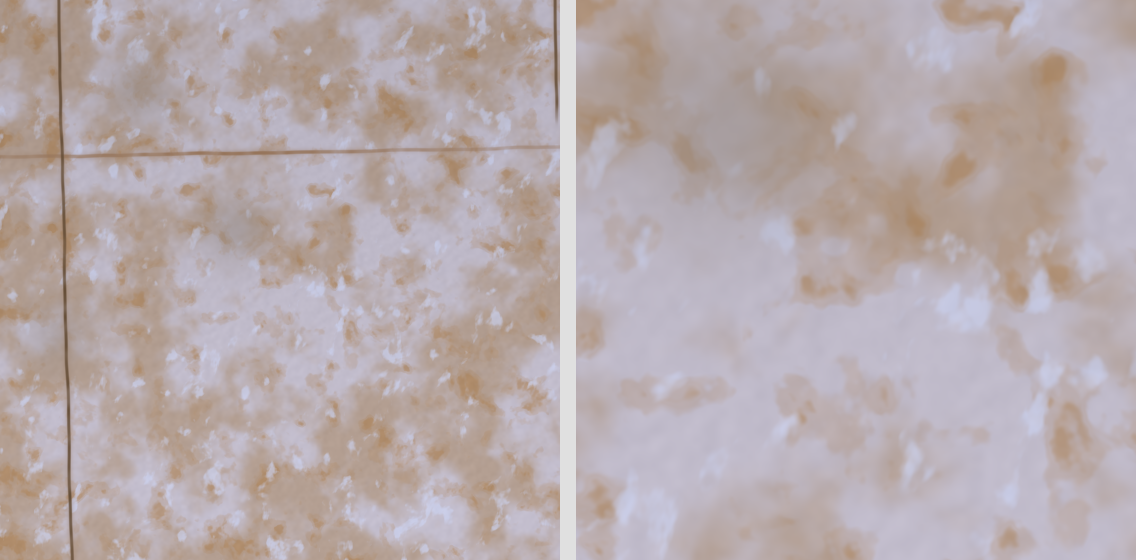
Left, the full canvas; right, a detail of the centre.
This texture is drawn by a Shadertoy shader. Its source:

```glsl
#define PITCH 0.886
#define JOINT_ORIGIN vec2(0.128, 0.719)
#define JOINT_SLANT vec2(-0.024, 0.018)
#define JOINT_HALF_WIDTH vec2(0.0026, 0.0030)
#define PATCH_SCALE 15.0
#define SPOT_SCALE 32.0
#define FLECK_SCALE 36.0
#define SMUDGE_RADIUS 0.062

const vec3 TAN = vec3(0.69, 0.61, 0.56);
const vec3 LAVENDER = vec3(0.75, 0.73, 0.79);
const vec3 OCHRE = vec3(0.66, 0.49, 0.31);
const vec3 PALE_BLUE = vec3(0.79, 0.82, 0.94);
const vec3 SMUDGE = vec3(0.59, 0.54, 0.51);
const vec3 DARK_GROUT = vec3(0.38, 0.29, 0.20);
const vec3 WARM_GROUT = vec3(0.59, 0.46, 0.36);

float hash(vec2 p) {
    return fract(sin(dot(p, vec2(127.1, 311.7))) * 43758.55);
}

float noise(vec2 p) {
    vec2 i = floor(p), f = fract(p);
    f = f * f * (3.0 - 2.0 * f);
    return mix(mix(hash(i), hash(i + vec2(1, 0)), f.x),
               mix(hash(i + vec2(0, 1)), hash(i + vec2(1, 1)), f.x), f.y);
}

float fbm(vec2 p) {
    float sum = 0.0, amp = 0.5;
    for (int i = 0; i < 4; i++) {
        sum += amp * noise(p);
        p = mat2(1.6, 1.2, -1.2, 1.6) * p + 7.3;
        amp *= 0.5;
    }
    return sum / 0.9375;
}

float blob(vec2 p, vec2 center, float radius) {
    vec2 d = (p - center) / radius;
    return exp(-dot(d, d));
}

// Mottled stone: patches, ochre spots, pale flecks and fine grain
vec3 stone(vec2 p) {
    vec2 warped = p + 0.012 * (vec2(noise(p * 24.0), noise(p * 24.0 + 31.0)) - 0.5);
    float broad = fbm(p * 3.5 + 4.0);
    float patches = fbm(warped * PATCH_SCALE);
    float lightness = patches + 0.35 * (broad - 0.5) + 0.06 * (0.5 - p.y);
    vec3 color = mix(TAN, LAVENDER, smoothstep(0.28, 0.72, lightness));

    float spots = fbm(warped * SPOT_SCALE + 17.0) + 0.15 * (0.5 - broad);
    color = mix(color, OCHRE, 0.22 * smoothstep(0.52, 0.64, spots));
    color = mix(color, OCHRE, 0.50 * smoothstep(0.66, 0.80, spots));

    vec2 leaning = mat2(1.0, 0.35, -0.45, 0.7) * warped;
    float flecks = fbm(leaning * FLECK_SCALE + 53.0);
    color = mix(color, PALE_BLUE, 0.65 * smoothstep(0.64, 0.80, flecks));

    // Slight relief lit from one side
    float relief = noise(p * 95.0) - noise(p * 95.0 + vec2(0.5, -0.3));
    color += 0.022 * relief + 0.012 * (noise(p * 190.0) - 0.5);
    return color * (1.02 - 0.055 * smoothstep(0.1, 1.0, p.y));
}

void mainImage(out vec4 fragColor, in vec2 fragCoord) {
    vec2 p = fragCoord / iResolution.xy;
    float pixel = 1.0 / min(iResolution.x, iResolution.y);
    vec3 color = stone(p);

    // Soft grey smudges
    float smudge = blob(p, vec2(0.25, 0.84), SMUDGE_RADIUS)
                 + blob(p, vec2(0.42, 0.59), SMUDGE_RADIUS)
                 + 0.7 * blob(p, vec2(0.10, 0.40), SMUDGE_RADIUS);
    color = mix(color, SMUDGE, 0.55 * min(smudge, 1.0));

    // Slightly tilted joints of the tile grid
    vec2 wobble = 0.0025 * (vec2(noise(p.yy * 14.0), noise(p.xx * 14.0 + 9.0)) - 0.5);
    vec2 grid = (p - JOINT_ORIGIN - JOINT_SLANT * p.yx + wobble) / PITCH;
    vec2 gap = abs(fract(grid + 0.5) - 0.5) * PITCH;
    vec2 joint = 1.0 - smoothstep(JOINT_HALF_WIDTH - pixel, JOINT_HALF_WIDTH + pixel, gap);
    vec2 halo = exp(-gap * gap / 0.00004);

    // Wear: the right joint fades low down, the cross joint fades at its ends
    float rightWear = mix(1.0, smoothstep(0.77, 0.82, p.y), step(0.5, grid.x));
    float crossWear = 0.35 + 0.5 * blob(vec2(p.x, 0.0), vec2(0.40, 0.0), 0.35);
    vec2 wear = vec2(rightWear * (0.65 + 0.3 * noise(p * 60.0)),
                     crossWear * (0.65 + 0.6 * noise(p * 70.0)));
    color = mix(color, WARM_GROUT, 0.35 * halo.y * wear.y);
    color = mix(color, WARM_GROUT, joint.y * wear.y);
    color = mix(color, WARM_GROUT, 0.35 * halo.x * wear.x);
    color = mix(color, DARK_GROUT, joint.x * wear.x);

    fragColor = vec4(clamp(color, 0.0, 1.0), 1.0);
}
```
